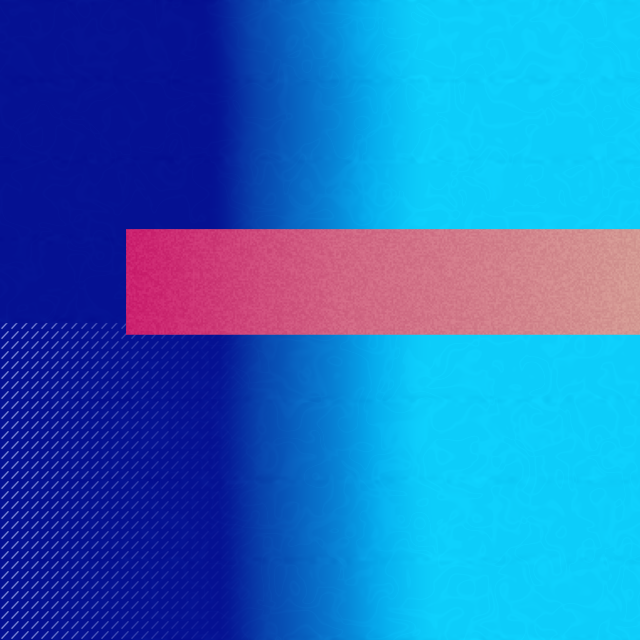
Reproduce this background procedurally as a three.js fragment shader.

```glsl
varying vec2 vUv;

const vec3 NAVY = vec3(0.02, 0.07, 0.575);
const vec3 ROYAL = vec3(0.03, 0.27, 0.68);
const vec3 AZURE = vec3(0.03, 0.47, 0.81);
const vec3 SKY = vec3(0.02, 0.67, 0.93);
const vec3 CYAN = vec3(0.05, 0.81, 0.985);
const vec3 MAGENTA = vec3(0.80, 0.13, 0.435);
const vec3 ROSE = vec3(0.82, 0.38, 0.51);
const vec3 SALMON = vec3(0.83, 0.60, 0.575);
const vec3 DASH = vec3(0.68, 0.73, 0.95);
const float EDGE = 0.001;

float hash(vec2 p) {
  vec3 q = fract(vec3(p.xyx) * 0.1031);
  q += dot(q, q.yzx + 33.33);
  return fract((q.x + q.y) * q.z);
}

float noise(vec2 p) {
  vec2 cell = floor(p);
  vec2 f = fract(p);
  f = f * f * (3.0 - 2.0 * f);
  float low = mix(hash(cell), hash(cell + vec2(1.0, 0.0)), f.x);
  float high = mix(hash(cell + vec2(0.0, 1.0)), hash(cell + vec2(1.0)), f.x);
  return mix(low, high, f.y);
}

// Thin curled creases from warped noise, centred near zero
float creases(vec2 p, float scale) {
  vec2 q = p * scale;
  vec2 warp = vec2(noise(q + 7.3), noise(q + 41.7)) - 0.5;
  float ridge = abs(noise(q * 1.3 + warp * 3.5) - 0.5);
  return 0.35 - smoothstep(0.0, 0.16, ridge) * 0.5;
}

// Rough horizontal seams at regular heights
float seams(vec2 p, float count) {
  float offset = abs(fract(p.y * count + 0.5) - 0.5) / count;
  float band = smoothstep(0.014, 0.0, offset);
  return band * (noise(p * vec2(90.0, 150.0)) - 0.55);
}

vec3 backdrop(float x) {
  vec3 color = mix(NAVY, ROYAL, smoothstep(0.33, 0.42, x));
  color = mix(color, AZURE, smoothstep(0.39, 0.52, x));
  color = mix(color, SKY, smoothstep(0.49, 0.60, x));
  return mix(color, CYAN, smoothstep(0.56, 0.68, x));
}

float boxMask(vec2 p, vec2 low, vec2 high, float soft) {
  vec2 d = max(low - p, p - high);
  return 1.0 - smoothstep(-soft, soft, max(d.x, d.y));
}

float segmentDistance(vec2 p, vec2 a, vec2 b) {
  vec2 ab = b - a;
  float t = clamp(dot(p - a, ab) / dot(ab, ab), 0.0, 1.0);
  return length(p - a - ab * t);
}

// One diagonal stroke in each square cell
float dashes(vec2 p, float count) {
  vec2 cell = fract(p * count) - 0.5;
  float d = segmentDistance(cell, vec2(-0.30, -0.32), vec2(0.30, 0.32));
  return 1.0 - smoothstep(0.01, 0.13, d);
}

void main() {
  vec2 uv = vUv;

  // Blue gradient with a slightly leaning, uneven transition
  float lean = (uv.y - 0.5) * 0.025;
  float waver = (noise(uv * 6.0) - 0.5) * 0.014;
  vec3 color = backdrop(uv.x + lean + waver);

  // Embossed surface, quieter over the dark side
  float depth = mix(0.035, 0.06, smoothstep(0.3, 0.5, uv.x));
  float relief = creases(uv, 34.0) * 0.7 + seams(uv, 8.0);
  color += vec3(0.25, 0.75, 0.6) * relief * depth;

  // Dashed field fading to the right
  float field = boxMask(uv, vec2(-0.1), vec2(1.1, 0.495), EDGE);
  float fade = 0.75 * pow(1.0 - smoothstep(-0.08, 0.46, uv.x), 1.3);
  color = mix(color, DASH, dashes(uv, 64.0) * field * fade);

  // Grainy horizontal bar running off the right side
  float along = clamp((uv.x - 0.197) / 0.803, 0.0, 1.0);
  vec3 bar = mix(MAGENTA, ROSE, smoothstep(0.0, 0.42, along) * 0.5 + min(along / 0.42, 1.0) * 0.5);
  bar = mix(bar, SALMON, clamp((along - 0.38) / 0.62, 0.0, 1.0));
  float grain = noise(uv * 380.0) - 0.5;
  bar += vec3(0.05, 0.08, 0.06) * grain;
  float barMask = boxMask(uv, vec2(0.197, 0.477), vec2(1.1, 0.642), EDGE);
  color = mix(color, bar, barMask);

  gl_FragColor = vec4(clamp(color, 0.0, 1.0), 1.0);
}
```
